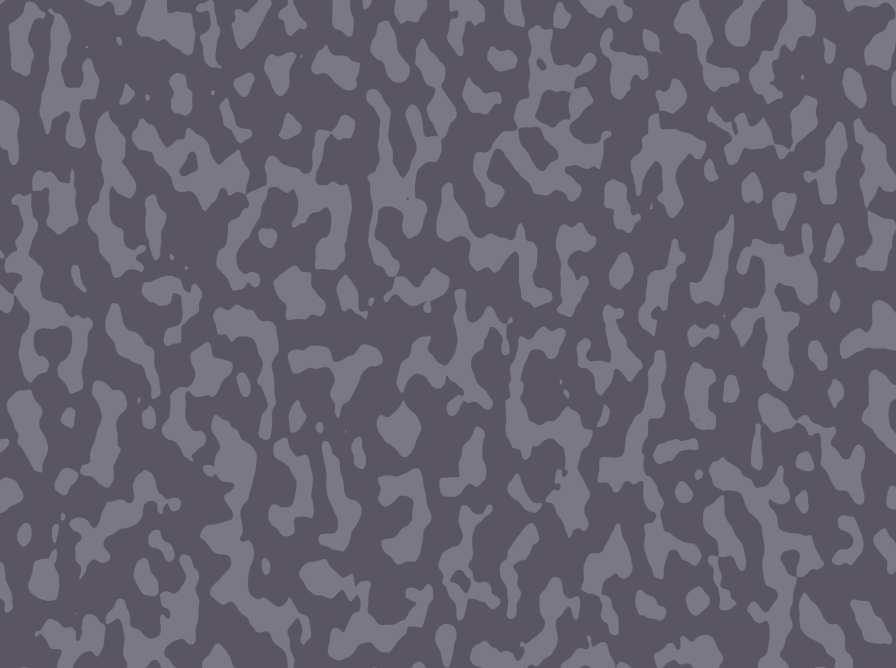
Reproduce this texture procedurally as a WebGL 2 fragment shader.

```glsl
#version 300 es
precision highp float;

uniform vec2 u_resolution;
out vec4 fragColor;

const vec3 GROUND_COLOR = vec3(0.350, 0.332, 0.388);
const vec3 PATCH_COLOR = vec3(0.482, 0.470, 0.522);
const vec2 PATCH_FREQUENCY = vec2(26.0, 18.0); // noise cells per canvas height
const float LAYER_TURN = 0.6;                  // radians between the two main layers
const float DETAIL_SCALE = 2.1;
const float DETAIL_AMOUNT = 0.34;
const float PATCH_LEVEL = 0.113;               // field value at the patch outline
const float EDGE_SOFTNESS = 0.8;               // half width of the outline in pixels
const float TAU = 6.28318531;

float hash(vec2 p) {
    return fract(sin(dot(p, vec2(127.1, 311.7))) * 43758.5453);
}

vec2 gradient(vec2 cell) {
    float angle = TAU * hash(cell);
    return vec2(cos(angle), sin(angle));
}

float gradientNoise(vec2 p) {
    vec2 cell = floor(p);
    vec2 f = fract(p);
    vec2 blend = f * f * f * (f * (f * 6.0 - 15.0) + 10.0);
    vec2 right = vec2(1.0, 0.0);
    vec2 up = vec2(0.0, 1.0);
    float bottom = mix(dot(gradient(cell), f),
                       dot(gradient(cell + right), f - right), blend.x);
    float top = mix(dot(gradient(cell + up), f - up),
                    dot(gradient(cell + 1.0), f - 1.0), blend.x);
    return mix(bottom, top, blend.y);
}

mat2 rotation(float angle) {
    float c = cos(angle);
    float s = sin(angle);
    return mat2(c, s, -s, c);
}

// Two turned layers hide the lattice; a finer one roughens the outlines.
float patchField(vec2 p) {
    vec2 q = p * PATCH_FREQUENCY;
    float field = gradientNoise(q + 7.3);
    field += gradientNoise(rotation(LAYER_TURN) * q + vec2(61.5, 38.5));
    field += DETAIL_AMOUNT * gradientNoise(rotation(-LAYER_TURN) * q * DETAIL_SCALE + 113.7);
    return field;
}

void main() {
    vec2 p = gl_FragCoord.xy / u_resolution.y;
    float field = patchField(p);

    // Outline smoothed by the slope of the field
    float slope = length(vec2(dFdx(field), dFdy(field)));
    float edge = max(slope * EDGE_SOFTNESS, 1e-4);
    float coverage = smoothstep(-edge, edge, field - PATCH_LEVEL);

    fragColor = vec4(mix(GROUND_COLOR, PATCH_COLOR, coverage), 1.0);
}
```
